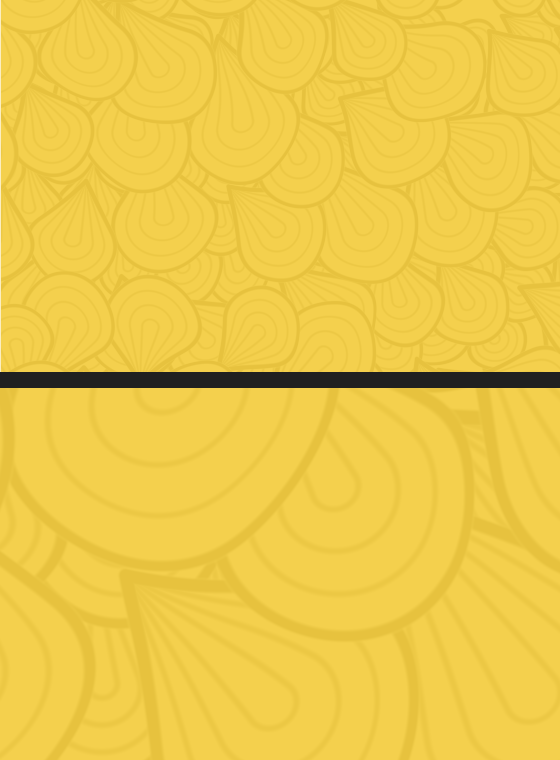
Top: the whole. Bottom: its middle third, enlarged.
Give the GLSL for this pattern, as a WebGL 1 fragment shader.

```glsl
precision highp float;
// Overlapping teardrop petals with nested contour lines, tone on tone in yellow.
uniform vec2 u_resolution;

const vec3 PETAL_YELLOW = vec3(0.957, 0.816, 0.302);
const vec3 OUTLINE_GOLD = vec3(0.905, 0.762, 0.245);
const vec3 MARGIN_CREAM = vec3(0.985, 0.935, 0.755);
const float MARGIN_WIDTH = 0.003;
const float CONTOUR_HALF = 0.0025;
const float CONTOUR_INK = 0.6;

vec2 hash2(vec2 p) {
  vec2 k = vec2(dot(p, vec2(127.1, 311.7)), dot(p, vec2(269.5, 183.3)));
  return fract(sin(k) * 43758.55);
}

float cornerSlope(vec2 cell, vec2 f, vec2 corner) {
  return dot(hash2(cell + corner) * 2.0 - 1.0, f - corner);
}

float gradientNoise(vec2 p) {
  vec2 cell = floor(p), f = fract(p);
  vec2 u = f * f * (3.0 - 2.0 * f);
  float low = mix(cornerSlope(cell, f, vec2(0.0)), cornerSlope(cell, f, vec2(1.0, 0.0)), u.x);
  float high = mix(cornerSlope(cell, f, vec2(0.0, 1.0)), cornerSlope(cell, f, vec2(1.0)), u.x);
  return mix(low, high, u.y);
}

// Signed distance to a drop: tip at the origin, round end at (0, len).
float dropDistance(vec2 p, float len, float radius) {
  p.x = abs(p.x);
  float s = radius / len;
  float c = sqrt(1.0 - s * s);
  float along = dot(p, vec2(s, c));
  if (along < 0.0) return length(p);
  if (along > c * len) return length(p - vec2(0.0, len)) - radius;
  return dot(p, vec2(c, -s));
}

float stroke(float d, float halfWidth, float soft) {
  return 1.0 - smoothstep(halfWidth - soft, halfWidth + soft, abs(d));
}

// Paints one petal over the ink below it; q is in the petal's own frame.
float paintPetal(float ink, vec2 q, float len, float radius, float soft) {
  float d = dropDistance(q, len, radius);
  float outlineHalf = mix(0.0070, 0.0050, clamp(q.y / len, 0.0, 1.0));
  if (d > outlineHalf + soft) return ink;
  float lines = stroke(d, outlineHalf, soft);
  for (int k = 1; k <= 3; k++) {
    float t = float(k);
    float inner = dropDistance(q, len * (1.0 - 0.035 * t), radius * (1.0 - 0.275 * t));
    lines = max(lines, CONTOUR_INK * stroke(inner, CONTOUR_HALF, soft));
  }
  float cover = 1.0 - smoothstep(outlineHalf - soft, outlineHalf + soft, d);
  return mix(ink, lines, cover);
}

// Staggered, jittered petals; only those left of and above the corner are drawn.
float petalLayer(float ink, vec2 p, float size, vec2 radii, vec2 corner, float seed, float soft) {
  for (int j = -2; j <= 2; j++) {
    float row = floor(p.y / size) + float(j);
    float shift = 0.5 * mod(row, 2.0);
    for (int i = -2; i <= 2; i++) {
      vec2 cell = vec2(floor(p.x / size - shift) - float(i), row);
      vec2 jitter = hash2(cell + seed) - 0.5;
      vec2 shape = hash2(cell + seed + 37.3);
      vec2 pose = hash2(cell + seed + 71.9);
      vec2 center = (cell + vec2(shift + 0.5, 0.5) + 0.45 * jitter) * size;
      if (center.x > corner.x || center.y < corner.y) continue;

      // Petals hang straight at the left and sweep sideways to the right
      float radius = mix(radii.x, radii.y, shape.x);
      float len = radius * mix(1.5, 2.05, shape.y);
      float lean = 0.05 + 0.55 * center.x + 0.9 * (pose.x - 0.5);
      vec2 axis = vec2(sin(lean), -cos(lean));
      vec2 fromTip = p - center + axis * len;
      vec2 q = vec2(dot(fromTip, vec2(-axis.y, axis.x)), dot(fromTip, axis));

      // Curve the spine and bulge the flanks, easing out at both ends
      float reach = clamp(q.y / (len + radius), 0.0, 1.0);
      float belly = 16.0 * reach * reach * (1.0 - reach) * (1.0 - reach);
      q.x += (pose.y - 0.5) * 0.2 * len * belly;
      q.x *= 1.0 - 0.13 * belly;
      ink = paintPetal(ink, q, len, radius, soft);
    }
  }
  return ink;
}

void main() {
  vec2 p = gl_FragCoord.xy / u_resolution.y;
  float soft = max(0.95 / u_resolution.y, 0.0022);

  // Slight hand-drawn wobble
  vec2 wobble = vec2(gradientNoise(p * 6.0), gradientNoise(p * 6.0 + 19.7));
  vec2 w = p + 0.014 * wobble;
  vec2 mirrored = vec2(w.x, -w.y);
  vec2 everywhere = vec2(100.0, -100.0);

  // Small fillers, then hanging petals, then upright ones at the lower left
  float ink = petalLayer(0.0, w, 0.16, vec2(0.068, 0.088), everywhere, 5.0, soft);
  ink = petalLayer(ink, w, 0.24, vec2(0.085, 0.138), everywhere, 13.0, soft);
  ink = petalLayer(ink, mirrored, 0.225, vec2(0.085, 0.13), vec2(1.05, -0.24), 29.0, soft);

  // Thin pale margin along the left edge
  vec3 color = mix(PETAL_YELLOW, OUTLINE_GOLD, ink);
  float margin = 1.0 - smoothstep(MARGIN_WIDTH - 0.001, MARGIN_WIDTH + 0.001, p.x);
  gl_FragColor = vec4(mix(color, MARGIN_CREAM, margin), 1.0);
}
```
